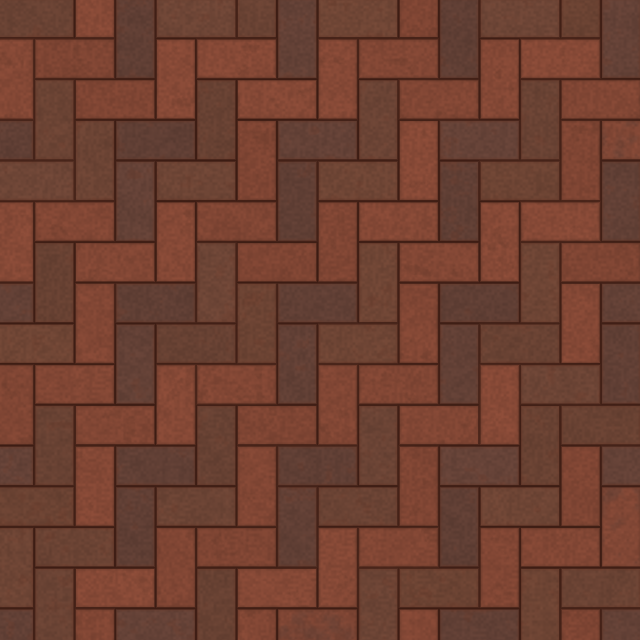
This texture is drawn by a WebGL 2 fragment shader. Its source:

```glsl
#version 300 es
precision highp float;

uniform vec2 u_resolution;
out vec4 fragColor;

// Layout, in cells: a brick covers 1 x 2 cells
const vec2 CELLS = vec2(15.81, 15.72);
const vec2 GRID_SHIFT = vec2(1.156, 0.222);
const float JOINT_CORE = 0.010;
const float JOINT_SOFT = 0.038;
const float RIM_WIDTH = 0.11;

// Colours
const vec3 RED = vec3(0.515, 0.280, 0.208);
const vec3 BROWN = vec3(0.430, 0.268, 0.203);
const vec3 PURPLE = vec3(0.388, 0.254, 0.212);
const vec3 RIM = vec3(0.400, 0.220, 0.160);
const vec3 JOINT = vec3(0.235, 0.110, 0.075);

// Variation
const float SWAP_CHANCE = 0.13;
const float TONE_SPREAD = 0.07;
const float BLOTCH = 0.11;
const float GRAIN = 0.12;

float hash(vec2 p) {
  return fract(sin(dot(p, vec2(127.1, 311.7))) * 43758.5453);
}

float noise(vec2 p) {
  vec2 i = floor(p), f = fract(p);
  f = f * f * (3.0 - 2.0 * f);
  return mix(mix(hash(i), hash(i + vec2(1, 0)), f.x),
             mix(hash(i + vec2(0, 1)), hash(i + vec2(1, 1)), f.x), f.y);
}

float fbm(vec2 p) {
  float sum = 0.0, amp = 0.5;
  for (int i = 0; i < 4; i++) {
    sum += amp * noise(p);
    p = p * 2.03 + 17.3;
    amp *= 0.5;
  }
  return sum / 0.9375;
}

// Herringbone: finds the lower left cell and the direction of the brick
void findBrick(vec2 cell, out vec2 id, out bool flat_) {
  float k = mod(cell.x + cell.y, 4.0);
  flat_ = k < 1.5;
  id = flat_ ? cell - vec2(k, 0.0) : cell - vec2(0.0, k - 2.0);
}

// Alternating lanes of red and dark bricks, with some exchanged
vec3 brickColour(vec2 id, bool flat_, vec2 p) {
  float lane = mod(flat_ ? id.y : id.x, 4.0);
  bool red = flat_ ? (lane > 0.5 && lane < 2.5) : mod(lane, 2.0) > 0.5;
  vec3 dark = lane < 0.5 ? PURPLE : BROWN;
  dark = mix(dark, PURPLE, 0.35 * hash(id + 41.0));
  float redness = red ? 1.0 : 0.0;

  if (hash(id + 7.0) < SWAP_CHANCE) {
    // Exchanged bricks turn dark, or patchily red
    float patchy = smoothstep(0.25, 0.6, fbm(p * 2.5 + id * 3.7));
    redness = red ? 0.0 : 0.45 + 0.5 * patchy;
  }
  return mix(dark, RED, redness) * (1.0 + TONE_SPREAD * (hash(id + 23.0) - 0.5));
}

void main() {
  vec2 p = gl_FragCoord.xy / u_resolution * CELLS + GRID_SHIFT;
  float pixel = max(CELLS.x / u_resolution.x, CELLS.y / u_resolution.y);

  vec2 id;
  bool flat_;
  findBrick(floor(p), id, flat_);
  vec2 halfSize = flat_ ? vec2(1.0, 0.5) : vec2(0.5, 1.0);
  vec2 local = p - id - halfSize;
  vec2 inset = halfSize - abs(local);
  float edge = min(inset.x, inset.y);

  vec3 colour = brickColour(id, flat_, p);

  // Soft stains and fine grain
  vec2 surface = p + id * 5.3;
  float stain = fbm(surface * 3.0);
  colour *= 1.0 + BLOTCH * (stain - 0.5);
  colour = mix(colour, RIM, 0.35 * smoothstep(0.60, 0.80, stain));
  colour *= 1.0 + GRAIN * (noise(surface * 15.0) - 0.5);

  // Worn rim, broken up along its length
  float rim = 1.0 - smoothstep(0.0, RIM_WIDTH, edge);
  colour = mix(colour, RIM, rim * (0.35 + 0.5 * noise(surface * 5.0)));

  // Joints, each brick with its own depth of shadow
  float joint = 1.0 - smoothstep(JOINT_CORE, JOINT_CORE + max(JOINT_SOFT, pixel), edge);
  colour = mix(colour, JOINT, joint * mix(0.72, 1.0, hash(id + 61.0)));

  fragColor = vec4(colour, 1.0);
}
```
